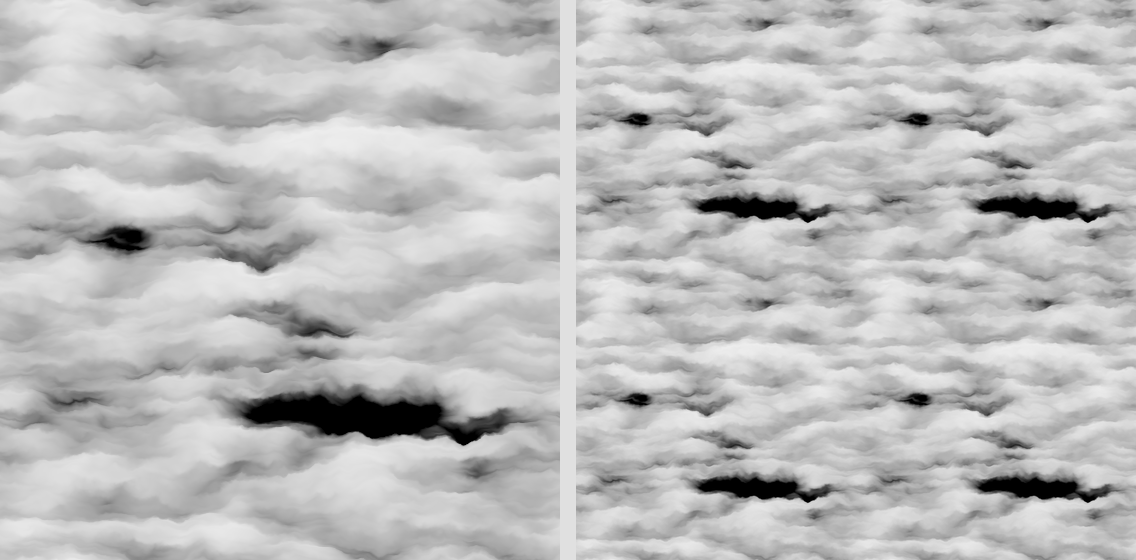
Left: one tile. Right: repeated 2 by 2.
A three.js fragment shader for this texture:

```glsl
// Draws a tiling overcast sky: wind-drawn grey cloud banks with a few dark gaps.
varying vec2 vUv;

float hash(vec2 cell, vec2 period) {
  vec3 q = fract(vec3(mod(cell, period), period.x + 3.0 * period.y).xyz * vec3(0.1031, 0.1137, 0.0973));
  q += dot(q, q.yzx + 33.33);
  return fract((q.x + q.y) * q.z);
}

// Slope of one lattice corner, as a height at the given offset
float corner(vec2 cell, vec2 offset, vec2 period) {
  float angle = 6.28318 * hash(cell, period);
  return dot(vec2(cos(angle), sin(angle)), offset);
}

// Gradient noise that wraps after a whole number of cells
float noise(vec2 p, vec2 period) {
  vec2 cell = floor(p);
  vec2 f = p - cell;
  vec2 blend = f * f * f * (f * (f * 6.0 - 15.0) + 10.0);
  vec2 e = vec2(1.0, 0.0);
  float low = mix(corner(cell, f, period), corner(cell + e.xy, f - e.xy, period), blend.x);
  float high = mix(corner(cell + e.yx, f - e.yx, period), corner(cell + e.xx, f - e.xx, period), blend.x);
  return mix(low, high, blend.y);
}

// Smooth layered noise, centred on zero
float fbm(vec2 uv, vec2 cells) {
  float sum = 0.0;
  float gain = 1.0;
  for (int i = 0; i < 4; i++) {
    sum += gain * noise(uv * cells + 0.37 * float(i), cells);
    cells *= 2.0;
    gain *= 0.42;
  }
  return sum;
}

// Rounded puffs parted by creases
float billow(vec2 uv, vec2 cells) {
  float sum = 0.0;
  float gain = 1.0;
  for (int i = 0; i < 4; i++) {
    sum += gain * abs(noise(uv * cells + 0.29 * float(i), cells));
    cells *= 2.0;
    gain *= 0.45;
  }
  return sum;
}

void main() {
  // Wind drift and fluffy edges
  vec2 uv = vUv;
  uv += vec2(0.04, 0.024) * vec2(fbm(vUv, vec2(4.0, 6.0)), fbm(vUv, vec2(5.0, 6.0)));
  uv.y += 0.02 * billow(vUv, vec2(14.0, 17.0));

  // Banks that darken downwards and break off at a crisp lower rim
  float bank = 0.0;
  for (int i = 0; i < 3; i++) {
    bank = fbm(uv + vec2(0.0, 0.038 * bank), vec2(4.0, 13.0));
  }

  // Broad thin regions, then small puffs
  float region = noise(uv * vec2(2.0, 4.0) + 0.4, vec2(2.0, 4.0));
  float puffs = billow(uv + vec2(0.0, 0.03 * bank), vec2(4.0, 10.0));
  float shade = 3.2 * bank + 1.1 * region + 1.6 * (0.3 - puffs);

  // Gaps open to black only where the cover is thin
  float gap = max(shade + 2.2 * region - 0.8, 0.0);
  float grey = 0.765 - 0.12 * shade - 0.21 * gap * gap;

  // Highlights level off softly
  float glow = max(grey - 0.8, 0.0);
  grey = min(grey, 0.8) + glow / (1.0 + 4.0 * glow);
  gl_FragColor = vec4(vec3(clamp(grey, 0.0, 1.0)), 1.0);
}
```
